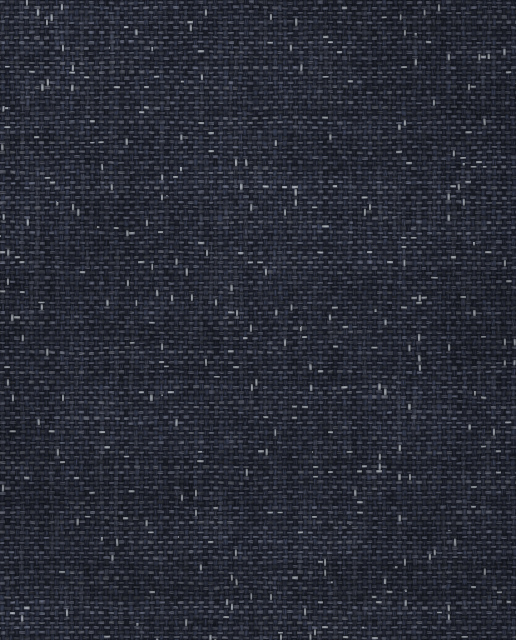
Reproduce this texture procedurally as a Shadertoy shader.

```glsl
// Draws a navy plain-weave cloth with grey weft, uneven yarns and pale flecks.

const vec2  THREADS     = vec2(104.0, 128.0);    // warp columns, weft rows
const vec2  WARP_HALF   = vec2(0.43, 0.66);      // half width, half length of a warp bump
const vec2  WEFT_HALF   = vec2(0.33, 0.68);      // same for a weft bump
const float CORNER      = 0.22;
const float WOBBLE      = 0.22;                  // yarn drift, in threads
const float FLECK_RATE  = 0.022;
const vec3  GAP_COLOR   = vec3(0.065, 0.082, 0.120);
const vec3  WARP_COLOR  = vec3(0.135, 0.150, 0.200);
const vec3  WEFT_COLOR  = vec3(0.225, 0.237, 0.278);
const vec3  SLUB_COLOR  = vec3(0.420, 0.430, 0.455);
const vec3  FLECK_COLOR = vec3(0.600, 0.620, 0.640);

float hash(vec2 p) {
    vec3 q = fract(vec3(p.xyx) * 0.1031);
    q += dot(q, q.yzx + 33.33);
    return fract((q.x + q.y) * q.z);
}

float noise(vec2 p) {
    vec2 i = floor(p), f = fract(p);
    f = f * f * (3.0 - 2.0 * f);
    return mix(mix(hash(i), hash(i + vec2(1, 0)), f.x),
               mix(hash(i + vec2(0, 1)), hash(i + vec2(1, 1)), f.x), f.y);
}

// Coverage of a rounded yarn bump; q = (across, along)
float bumpMask(vec2 q, vec2 halfSize, float blur) {
    vec2 d = abs(q) - halfSize + CORNER;
    float dist = length(max(d, 0.0)) + min(max(d.x, d.y), 0.0) - CORNER;
    return 1.0 - smoothstep(-blur, blur, dist);
}

// Rounded shading: dark at the sides and where the yarn dives under
float bumpShade(vec2 q, vec2 halfSize) {
    vec2 r = q / halfSize;
    return 1.12 - 0.30 * r.x * r.x - 0.38 * r.y * r.y;
}

// Yarn colour with fibres, pale slubs along the yarn and rare bright flecks
vec3 yarn(vec3 base, vec2 q, vec2 bump, float thread, float along, float seed, float slubAmount) {
    float fibre = noise(vec2(q.x * 5.0 + thread * 7.0, along * 1.3) + seed);
    float tone  = 0.72 + 0.22 * hash(vec2(thread, seed)) + 0.30 * hash(bump + seed);
    float slub  = smoothstep(0.62, 0.95, noise(vec2(along * 0.13 + seed, thread * 3.7)));
    vec3 color  = base * tone * (0.70 + 0.60 * fibre);
    color = mix(color, SLUB_COLOR, slub * slubAmount * (0.35 + 0.65 * fibre));

    // Flecks gather on some yarns and stretches
    float gather = smoothstep(0.4, 0.9, noise(vec2(along * 0.07, thread * 2.3 + seed)));
    float fleck  = step(1.0 - FLECK_RATE * (0.35 + 3.0 * gather), hash(bump + seed + 17.0));
    float thin   = 1.0 - smoothstep(0.12, 0.32, abs(q.x - 0.12));
    return mix(color, FLECK_COLOR, 0.8 * fleck * thin);
}

void mainImage(out vec4 fragColor, in vec2 fragCoord) {
    vec2 uv = fragCoord / iResolution.xy;
    vec2 p = uv * THREADS;
    float blur = clamp(0.6 * THREADS.y / iResolution.y, 0.04, 0.3);

    // Slow drift of the yarns
    p += WOBBLE * 2.0 * (vec2(noise(p * vec2(0.5, 0.12)),
                              noise(p * vec2(0.12, 0.5) + 40.0)) - 0.5);

    vec2 cell = floor(p);
    vec2 f = fract(p) - 0.5;
    bool warpOver = mod(cell.x + cell.y, 2.0) < 0.5;

    // Nearest visible bump of each yarn
    vec2 toward = vec2(f.x < 0.0 ? -1.0 : 1.0, f.y < 0.0 ? -1.0 : 1.0);
    vec2 warpStep = warpOver ? vec2(0.0) : vec2(0.0, toward.y);
    vec2 weftStep = warpOver ? vec2(toward.x, 0.0) : vec2(0.0);
    vec2 warpQ = f - warpStep;
    vec2 weftQ = (f - weftStep).yx;
    vec2 warpBump = cell + warpStep;
    vec2 weftBump = cell + weftStep;

    // Uneven yarn thickness
    vec2 warpHalf = WARP_HALF * vec2(0.88 + 0.22 * hash(warpBump + 5.0), 1.0);
    vec2 weftHalf = WEFT_HALF * vec2(0.80 + 0.40 * hash(weftBump + 9.0), 1.0);

    vec3 warp = yarn(WARP_COLOR, warpQ, warpBump, cell.x, p.y, 3.0, 0.22)
              * bumpShade(warpQ, warpHalf);
    vec3 weft = yarn(WEFT_COLOR, weftQ, weftBump, cell.y, p.x, 61.0, 0.55)
              * bumpShade(weftQ, weftHalf);

    // Layers: gap, weft, warp
    vec3 color = GAP_COLOR;
    color = mix(color, weft, bumpMask(weftQ, weftHalf, blur));
    color = mix(color, warp, bumpMask(warpQ, warpHalf, blur));

    // Broad fading, faint row bands, a paler upper left
    float cloud = noise(uv * vec2(5.0, 6.0) + 8.0);
    float band  = noise(vec2(uv.x * 3.0, uv.y * 45.0));
    float worn  = smoothstep(0.9, 0.0, distance(uv, vec2(0.15, 0.9)));
    color *= 0.87 + 0.14 * cloud + 0.14 * band + 0.10 * worn;

    fragColor = vec4(clamp(color, 0.0, 1.0), 1.0);
}
```
